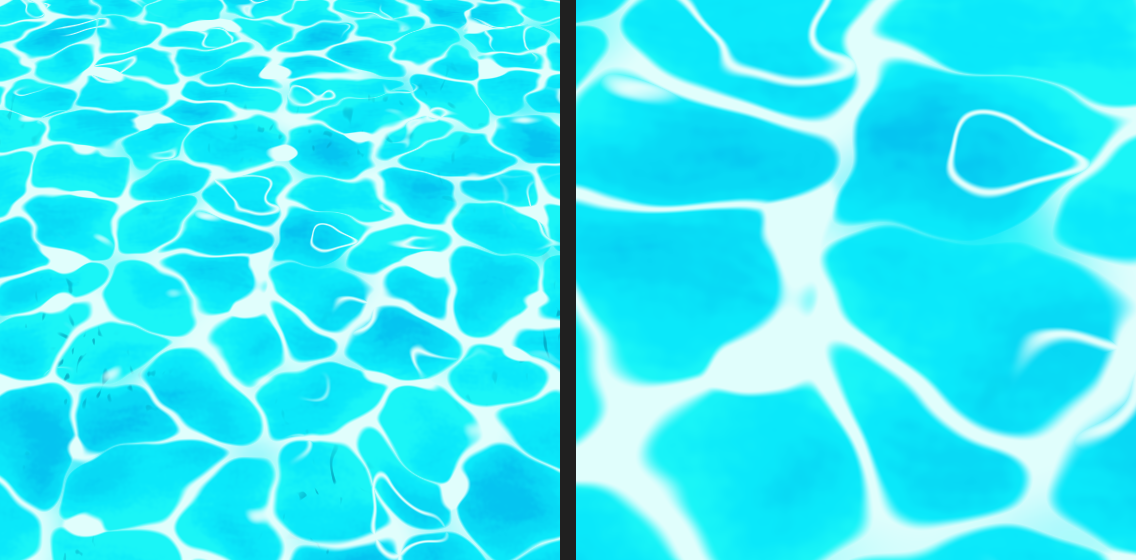
Left: the whole. Right: its middle third, enlarged.
A Shadertoy shader for this texture:

```glsl
// Sunlit pool water: a bright caustic net over cyan, receding in perspective.

const float HORIZON     = 2.1;               // height of the vanishing line
const vec2  CELL_RATE   = vec2(10.5, 25.0);  // cells across and into depth
const float JITTER      = 0.84;              // irregularity of the cells
const float WARP        = 0.34;              // bending of the net
const float JOINT_ROUND = 14.0;              // lower fills the joints more
const float LINE_WIDTH  = 0.024;
const float LINE_VARY   = 0.075;
const float POOL_WIDTH  = 0.13;              // extra width in bright patches
const float LINE_SOFT   = 0.022;
const float RING_LEVEL  = 0.25;
const float RING_WIDTH  = 0.028;

const vec3 DEEP   = vec3(0.02, 0.77, 0.94);
const vec3 MID    = vec3(0.03, 0.85, 0.96);
const vec3 BRIGHT = vec3(0.04, 0.91, 0.98);
const vec3 PALE   = vec3(0.10, 0.96, 0.97);
const vec3 GLINT  = vec3(0.88, 0.995, 0.99);
const vec3 SHADOW = vec3(0.00, 0.50, 0.64);

vec2 hash2(vec2 p) {
    vec3 q = fract(p.xyx * vec3(0.1031, 0.1030, 0.0973));
    q += dot(q, q.yzx + 33.33);
    return fract((q.xx + q.yz) * q.zy);
}

float cornerSlope(vec2 cell, vec2 offset) {
    float angle = 6.2832 * hash2(cell).x;
    return dot(vec2(cos(angle), sin(angle)), offset);
}

// Gradient noise, about -0.7 to 0.7
float noise(vec2 p) {
    vec2 i = floor(p), f = p - i;
    vec2 u = f * f * f * (f * (f * 6.0 - 15.0) + 10.0);
    vec2 e = vec2(1.0, 0.0);
    return mix(mix(cornerSlope(i, f), cornerSlope(i + e.xy, f - e.xy), u.x),
               mix(cornerSlope(i + e.yx, f - e.yx), cornerSlope(i + e.xx, f - e.xx), u.x), u.y);
}

vec2 noise2(vec2 p) {
    return vec2(noise(p), noise(p + vec2(37.2, 61.7)));
}

vec2 toSeed(vec2 cell, vec2 p) {
    return cell + 0.5 + JITTER * (hash2(cell + 100.0) - 0.5) - p;
}

// Distance to the cell borders, blended so that joints swell
float netDistance(vec2 p) {
    vec2 home = floor(p), nearest = vec2(9.0);
    for (int y = -1; y <= 1; y++)
    for (int x = -1; x <= 1; x++) {
        vec2 s = toSeed(home + vec2(x, y), p);
        if (dot(s, s) < dot(nearest, nearest)) nearest = s;
    }
    float sum = 0.0;
    for (int y = -2; y <= 2; y++)
    for (int x = -2; x <= 2; x++) {
        vec2 s = toSeed(home + vec2(x, y), p);
        vec2 gap = s - nearest;
        if (dot(gap, gap) > 0.0001)
            sum += exp(-JOINT_ROUND * dot(0.5 * (s + nearest), normalize(gap)));
    }
    return max(-log(sum) / JOINT_ROUND, 0.0);
}

vec3 waterColor(float tone) {
    vec3 c = mix(DEEP, MID, smoothstep(0.0, 0.25, tone));
    c = mix(c, BRIGHT, smoothstep(0.25, 0.52, tone));
    return mix(c, PALE, smoothstep(0.52, 0.82, tone));
}

void mainImage(out vec4 fragColor, in vec2 fragCoord) {
    vec2 uv = fragCoord / iResolution.y;

    // Perspective plane, then bending by waves
    float depth = 1.0 / (HORIZON - uv.y);
    vec2 plane = vec2(uv.x - 0.5, 1.0) * depth * CELL_RATE + 40.0;
    float pixel = CELL_RATE.y * depth * depth / iResolution.y;
    vec2 p = plane + WARP * noise2(plane * 0.8);
    p += 0.28 * WARP * (1.0 + uv.y) * noise2(plane * 2.3 + 11.0);

    // Caustic net of varying width, with bright patches
    float d = netDistance(p);
    float width = LINE_WIDTH + LINE_VARY * noise(plane * 0.9 + 5.0);
    width += POOL_WIDTH * smoothstep(0.22, 0.5, noise(plane * 1.4 + 71.0));
    float soft = LINE_SOFT + 0.6 * pixel;
    float light = 1.0 - smoothstep(width - soft, width + soft, d);

    // Small closed loops, more frequent in the distance
    float ring = abs(noise(p * 1.5 + 23.0) - RING_LEVEL);
    float ringMask = smoothstep(0.05, 0.25, noise(plane * 0.5 + 31.0) + 0.3 * (uv.y - 0.5));
    ring = 1.0 - smoothstep(RING_WIDTH - soft, RING_WIDTH + 1.3 * soft, ring);
    light = max(light, ring * ringMask);

    // Water tone: broad swells, fine ripples, glow beside the net
    float tone = 0.5 + 0.85 * noise(plane * 0.7 + 53.0) + 0.25 * noise(p * 2.1);
    tone += 0.5 * (exp(-6.0 * d) - 0.33) + 0.12 * (uv.y - 0.5);
    tone += 0.10 * noise(p * vec2(5.0, 11.0)) + 0.07 * noise(uv * 110.0);
    vec3 color = waterColor(tone);

    // Dark flecks on the floor, mostly near the viewer
    vec2 bent = uv + 0.03 * noise2(uv * 14.0);
    float fleck = smoothstep(0.28, 0.5, noise(bent * vec2(62.0, 38.0)));
    fleck *= smoothstep(0.12, 0.4, noise(uv * 4.5 + 17.0)) * (1.0 - 0.8 * uv.y);
    color = mix(color, SHADOW, 0.75 * fleck);

    fragColor = vec4(mix(color, GLINT, light), 1.0);
}
```
